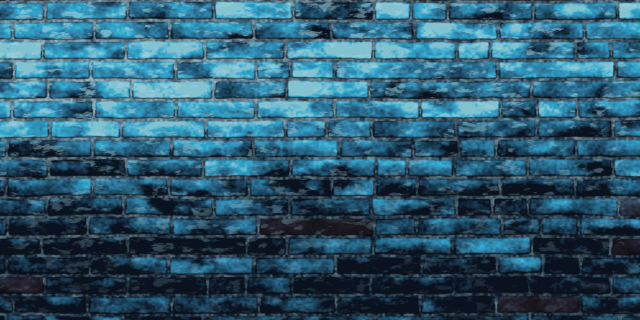
Give the GLSL for this texture, as a Shadertoy shader.

```glsl
// Weathered blue brick wall, bright at the upper left and near black at the foot.
// Each row keeps or drops jittered joints to give long, normal and half bricks;
// layered value noise adds soot, scuffs, grain and ragged mortar edges.

const float ROW_H   = 0.0612;   // row pitch, in canvas heights
const float BRICK_W = 0.254;    // nominal brick pitch, in canvas heights
const float GAP     = 0.0055;   // half the mortar width
const float CORNER  = 0.006;    // brick corner radius
const float ROUGH   = 0.007;    // raggedness of the brick edges
const float KEEP_FULL = 0.92;   // chance that a full joint exists
const float KEEP_HALF = 0.13;   // chance that a brick is split in half
const vec3 SCUFF       = vec3(0.62, 0.83, 0.87);
const vec3 RUST        = vec3(0.17, 0.13, 0.17);
const vec3 MORTAR_DARK = vec3(0.05, 0.11, 0.17);
const vec3 MORTAR_PALE = vec3(0.56, 0.69, 0.74);
const vec3 RAMP[6] = vec3[6](
    vec3(0.04, 0.07, 0.12), vec3(0.09, 0.21, 0.30), vec3(0.13, 0.36, 0.48),
    vec3(0.19, 0.50, 0.65), vec3(0.18, 0.65, 0.80), vec3(0.51, 0.76, 0.82));

float hash(vec2 p) {
    vec3 h = fract(p.xyx * 0.1031);
    h += dot(h, h.yzx + 33.33);
    return fract((h.x + h.y) * h.z);
}

float noise(vec2 p) {
    vec2 i = floor(p), f = fract(p);
    f = f * f * (3.0 - 2.0 * f);
    return mix(mix(hash(i), hash(i + vec2(1, 0)), f.x),
               mix(hash(i + vec2(0, 1)), hash(i + vec2(1, 1)), f.x), f.y);
}

float fbm(vec2 p) {
    float sum = 0.0, amp = 0.533;
    for (int i = 0; i < 4; i++) {
        sum += amp * noise(p);
        p = mat2(1.6, 1.2, -1.2, 1.6) * p + 17.3;
        amp *= 0.5;
    }
    return sum;
}

// Tone 0..1 to colour, from soot to pale cyan
vec3 ramp(float tone) {
    float s = clamp(tone * 6.0 - 0.5, 0.0, 5.0);
    vec3 col = RAMP[0];
    for (int i = 1; i < 6; i++)
        col = mix(col, RAMP[i], clamp(s - float(i - 1), 0.0, 1.0));
    return col;
}

// Nearest joints either side of x: (left, right, index of left joint)
vec3 brickSpan(float x, float row) {
    vec3 span = vec3(x - 3.0, x + 3.0, 0.0);
    float first = floor(x * 2.0) - 6.0;
    for (int i = 0; i < 13; i++) {
        float k = first + float(i);
        float keep = mod(k, 2.0) < 0.5 ? KEEP_FULL : KEEP_HALF;
        if (hash(vec2(k + 31.0, row + 7.0)) > keep) continue;
        float joint = 0.5 * k + 0.14 * (hash(vec2(k + 83.0, row + 41.0)) - 0.5);
        if (joint > x) span.y = min(span.y, joint);
        else if (joint > span.x) span.xz = vec2(joint, k);
    }
    return span;
}

float roundBox(vec2 p, vec2 halfSize, float radius) {
    vec2 q = abs(p) - halfSize + radius;
    return length(max(q, 0.0)) + min(max(q.x, q.y), 0.0) - radius;
}

void mainImage(out vec4 fragColor, in vec2 fragCoord) {
    vec2 uv = fragCoord / iResolution.xy;
    vec2 p = fragCoord / iResolution.y;
    float soft = max(1.0 / iResolution.y, 0.0015);

    // Brick layout on slightly warped coordinates
    vec2 q = p + ROUGH * (vec2(fbm(p * 24.0), fbm(p * 24.0 + 40.0)) - 0.5);
    q.y += 0.006 * (noise(p * 3.0) - 0.5);
    float depth = (1.0 - q.y - 0.003) / ROW_H;
    float row = floor(depth);
    float x = q.x / BRICK_W - (mod(row, 2.0) < 0.5 ? 0.56 : 0.12);
    vec3 span = brickSpan(x, row);
    vec2 local = vec2((x - 0.5 * (span.x + span.y)) * BRICK_W,
                      (0.5 - fract(depth)) * ROW_H);
    vec2 halfSize = 0.5 * vec2((span.y - span.x) * BRICK_W, ROW_H) - GAP;
    float d = roundBox(local, halfSize, CORNER);
    float id = hash(vec2(span.z + 11.0, row + 59.0));
    float kind = hash(vec2(span.z + 71.0, row + 23.0));

    // Light falling from the upper left, with a faint patch low down
    vec2 fromGlow = (uv - vec2(0.12, 0.76)) / vec2(0.32, 0.22);
    vec2 fromPatch = (uv - vec2(0.25, 0.25)) / vec2(0.16, 0.16);
    float glow = exp(-dot(fromGlow, fromGlow));
    float light = 0.13 + 0.55 * smoothstep(0.0, 0.85, uv.y) + 0.16 * glow
                + 0.12 * exp(-dot(fromPatch, fromPatch));
    float grain = noise(p * 125.0) - 0.5;

    // Brick face: own tone, blotches, soot, bevel and scuffs
    float tone = light + 0.36 * (id - 0.5) + 0.17 * grain;
    tone += 0.95 * (fbm(p * vec2(13.0, 24.0) + id * 40.0) - 0.5);
    tone -= 0.35 * smoothstep(0.54, 0.74, fbm(p * vec2(8.0, 15.0) + 9.0));
    tone -= kind < 0.1 ? 0.25 : 0.0;
    tone += 0.10 * local.y / halfSize.y - 0.16 * smoothstep(-0.006, 0.0, d);
    vec3 brick = ramp(tone);
    brick = mix(brick, RUST * (0.7 + tone), kind > 0.93 ? 0.75 * (1.0 - smoothstep(0.3, 0.5, light)) : 0.0);
    float scuff = smoothstep(0.55, 0.76, fbm(p * vec2(30.0, 62.0) + id * 50.0));
    brick = mix(brick, SCUFF, 0.8 * scuff * light);

    // Gritty mortar, shaded just under each brick
    float mortarTone = 0.10 + 0.55 * light + 0.28 * glow + 0.5 * grain
                     + 0.7 * (fbm(p * 38.0 + 5.0) - 0.5);
    vec3 mortar = mix(MORTAR_DARK, MORTAR_PALE, clamp(mortarTone, 0.0, 1.0));
    float shade = (1.0 - smoothstep(0.0, 0.005, d)) * step(local.y, 0.0);
    mortar *= 1.0 - 0.6 * shade;

    fragColor = vec4(mix(mortar, brick, 1.0 - smoothstep(-soft, soft, d)), 1.0);
}
```
